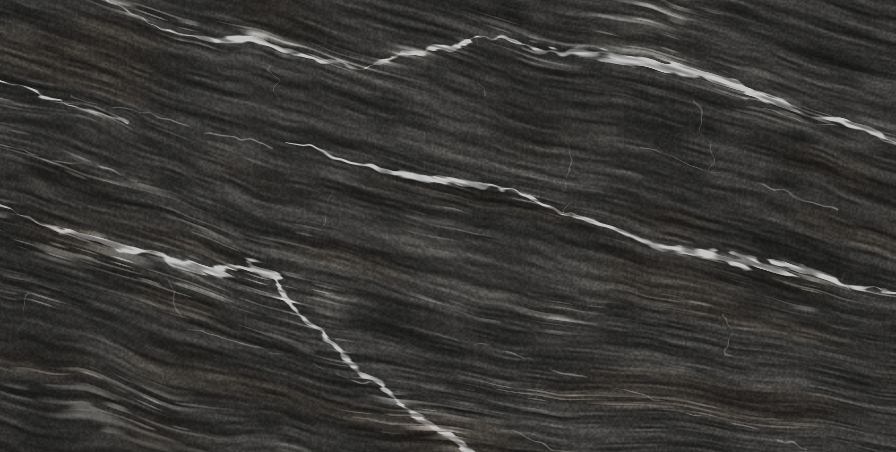
Reproduce this texture procedurally as a Shadertoy shader.

```glsl
// Black marble slab: dark strata dipping to the right, with ragged white veins.
// Stretched noise in bent layer coordinates gives strata and flecks; tapered,
// warped segments give the veins, split into strands by noise along the layers.

const float DIP = 0.28;            // fall of the layers per unit of width
const float BASE_LEVEL = 0.187;    // median brightness of the stone
const float BASE_CONTRAST = 0.235; // spread of the strata, in log brightness
const float FLECK_GAIN = 0.20;     // brightness of the pale flecks
const float HALO_GAIN = 0.30;      // brightness of the strands around veins
const float HAIR_GAIN = 0.26;      // brightness of hairlines and cracks
const float VEIN_WIDTH = 0.85;     // scale of all main vein widths
const int HAIRS = 9;
const vec3 STONE_TINT = vec3(1.01, 1.0, 0.965);
const vec3 BROWN_TINT = vec3(1.05, 0.99, 0.92);
const vec3 VEIN_COLOR = vec3(0.77);

float hash(vec2 p) {
    return fract(sin(dot(p, vec2(127.1, 311.7))) * 43758.5453);
}

float noise(vec2 p) {
    vec2 i = floor(p), f = fract(p);
    f = f * f * (3.0 - 2.0 * f);
    return mix(mix(hash(i), hash(i + vec2(1, 0)), f.x),
               mix(hash(i + vec2(0, 1)), hash(i + vec2(1, 1)), f.x), f.y);
}

// Noise centred on zero with roughly unit deviation
float grain(vec2 p) {
    return (noise(p) - 0.5) / 0.215;
}

// Smooth bulge that bends the layers around a point
float fold(vec2 p, vec2 center, vec2 radius) {
    vec2 d = (p - center) / radius;
    return exp(-dot(d, d));
}

// Layer coordinates: x runs along the strata, y across them
vec2 layerCoords(vec2 p) {
    float v = p.y + DIP * smoothstep(-0.4, 0.4, p.y) * (p.x - 0.5);
    v += 0.050 * (noise(p * vec2(1.8, 1.4)) - 0.5);
    v += 0.022 * (noise(p * vec2(5.0, 3.5) + 7.0) - 0.5);
    v += 0.008 * (noise(p * vec2(16.0, 9.0) + 3.0) - 0.5);
    float ripple = sin(p.x * 15.0 + p.y * 5.0 + 5.0 * noise(p * 2.0));
    v += 0.011 * ripple * (1.0 - smoothstep(0.1, 0.38, p.y));
    v -= 0.028 * fold(p, vec2(0.20, 0.75), vec2(0.13, 0.07));
    v -= 0.030 * fold(p, vec2(1.17, 0.49), vec2(0.16, 0.09));
    return vec2(p.x - DIP * p.y, v);
}

// Tapered segment: x = solid core, y = soft halo
vec2 vein(vec2 p, vec2 a, vec2 b, float widthA, float widthB, float fray) {
    vec2 d = b - a;
    float t = clamp(dot(p - a, d) / dot(d, d), 0.0, 1.0);
    float dist = length(p - a - d * t);
    float width = mix(widthA, widthB, t);
    float edge = 0.7 / iResolution.y + 0.2 * width;
    float core = 1.0 - smoothstep(width * fray - edge, width * fray + edge, dist);
    return vec2(core, exp(-dist / (width * 2.5 + 0.005)));
}

// Log brightness of the strata, from broad bands down to grit
float strata(vec2 q, vec2 p) {
    return 0.20 * grain(q * vec2(1.5, 7.0))
         + 0.34 * grain(q * vec2(3.0, 28.0) + 11.0)
         + 0.56 * grain(q * vec2(5.0, 75.0) + 23.0)
         + 0.62 * grain(q * vec2(14.0, 140.0) + 37.0)
         + 0.34 * grain(p * 230.0);
}

// Thin pale dashes along the layers
float flecks(vec2 q) {
    return smoothstep(0.62, 0.95, noise(q * vec2(6.0, 120.0) + 71.0))
         + smoothstep(0.66, 0.95, noise(q * vec2(13.0, 155.0) + 53.0));
}

// Main veins, chained so that widths agree where segments meet
vec2 veins(vec2 p, float f) {
    vec2 m = vein(p, vec2(0.20, 1.01), vec2(0.39, 0.93), 0.0015, 0.003, f);
    m = max(m, vein(p, vec2(0.39, 0.93), vec2(0.55, 0.91), 0.003, 0.007, f));
    m = max(m, vein(p, vec2(0.55, 0.91), vec2(0.81, 0.855), 0.007, 0.003, f));
    m = max(m, vein(p, vec2(0.81, 0.855), vec2(1.06, 0.917), 0.004, 0.007, f));
    m = max(m, vein(p, vec2(1.06, 0.917), vec2(1.55, 0.84), 0.007, 0.011, f));
    m = max(m, vein(p, vec2(1.55, 0.84), vec2(2.0, 0.68), 0.011, 0.004, f));
    m = max(m, vein(p, vec2(0.64, 0.68), vec2(1.0, 0.60), 0.001, 0.006, f));
    m = max(m, vein(p, vec2(1.0, 0.60), vec2(1.19, 0.565), 0.007, 0.003, f));
    m = max(m, vein(p, vec2(1.19, 0.565), vec2(1.44, 0.465), 0.003, 0.004, f));
    m = max(m, vein(p, vec2(1.44, 0.465), vec2(1.70, 0.405), 0.004, 0.013, f));
    m = max(m, vein(p, vec2(1.70, 0.405), vec2(2.0, 0.35), 0.013, 0.003, f));
    m = max(m, vein(p, vec2(-0.02, 0.56), vec2(0.26, 0.445), 0.003, 0.006, f));
    m = max(m, vein(p, vec2(0.26, 0.445), vec2(0.60, 0.385), 0.006, 0.015, f));
    m = max(m, vein(p, vec2(0.60, 0.385), vec2(0.77, 0.20), 0.006, 0.004, 0.3 + 0.7 * f));
    m = max(m, vein(p, vec2(0.77, 0.20), vec2(1.04, -0.01), 0.004, 0.006, 0.3 + 0.7 * f));
    return max(m, vein(p, vec2(-0.02, 0.83), vec2(0.28, 0.73), 0.004, 0.003, f));
}

void mainImage(out vec4 fragColor, in vec2 fragCoord) {
    vec2 p = fragCoord / iResolution.y;
    vec2 q = layerCoords(p);
    vec2 jitter = vec2(noise(p * 9.0), noise(p * 9.0 + 40.0)) - 0.5;
    vec2 fine = vec2(noise(p * 45.0), noise(p * 45.0 + 60.0)) - 0.5;
    vec2 w = p + 0.026 * jitter + 0.010 * fine;

    // Stone, flecks and the strands that gather around the veins
    float strand = mix(noise(q * vec2(10.0, 95.0) + 5.0), noise(q * vec2(35.0, 170.0)), 0.4);
    vec2 mark = veins(w, VEIN_WIDTH * 1.8 * smoothstep(0.15, 0.8, strand));
    float patches = smoothstep(0.5, 0.85, noise(q * vec2(3.5, 15.0) + 17.0));
    float level = BASE_LEVEL * exp(BASE_CONTRAST * strata(q, p));
    level += flecks(q) * (FLECK_GAIN * patches + HALO_GAIN * mark.y);

    // Hairlines along the layers and faint cracks across them
    for (int i = 0; i < HAIRS; i++) {
        float k = float(i);
        vec2 a = vec2((k + hash(vec2(k, 1.0))) / float(HAIRS) * 2.0, 0.25 + 0.7 * hash(vec2(k, 2.0)));
        vec2 b = a + vec2(0.08 * hash(vec2(k, 3.0)) - 0.02, -0.14);
        vec2 c = vec2(a.x - 0.2, fract(a.y + 0.37));
        float crack = 0.7 * vein(w + 0.02 * fine, a, b, 0.0014, 0.0008, 1.0).x;
        float hair = vein(w, c, c + vec2(0.45, -0.45 * DIP), 0.0008, 0.0018, 1.0).x;
        level += HAIR_GAIN * max(crack, hair) * smoothstep(0.25, 0.75, noise(p * 30.0 + k));
    }

    // Colour
    float brown = smoothstep(0.6, 0.85, noise(q * vec2(3.0, 14.0) + 80.0));
    vec3 color = level * mix(STONE_TINT, BROWN_TINT, brown);
    float body = mark.x * mix(0.45, 1.0, smoothstep(0.15, 0.65, noise(q * vec2(25.0, 140.0))));
    fragColor = vec4(mix(color, VEIN_COLOR, body), 1.0);
}
```
